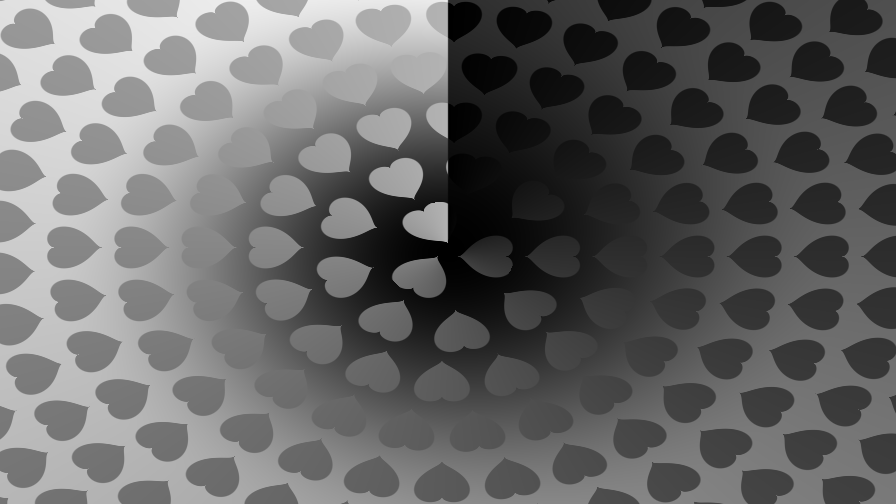
Reproduce this pattern procedurally as a WebGL 2 fragment shader.

```glsl
#version 300 es
precision highp float;

uniform vec2 u_resolution;
out vec4 fragColor;

const float TAU = 6.28318531;
const vec2 RINGS_PER_HEIGHT = vec2(7.5, 10.0);

// Clockwise turn from the top, 0 to 1, with a softened seam
float clockwiseTurn(vec2 p, float theta, float pixel) {
    float turn = fract(0.25 - theta / TAU);
    float seam = 0.5 - p.x / pixel;
    bool onSeam = p.y > 0.0 && abs(p.x) < 0.5 * pixel;
    return onSeam ? seam : turn;
}

// Approximate distance to a heart: x is lateral, y runs from tip to lobes
float heartDistance(vec2 p, vec2 size) {
    vec2 q = p / size;
    q.y -= 0.6 * sqrt(abs(q.x));
    return (length(q) - 1.0) * min(size.x, size.y);
}

// Hearts evenly spread on concentric rings, tips toward the center
float ringHearts(vec2 p, float theta, float lateralShift, vec2 size) {
    float ringIndex = floor(length(p));
    float ringRadius = ringIndex + 0.5;
    float count = floor(TAU * ringIndex + 3.5);
    float stepAngle = TAU / count;
    float angle = round((theta + lateralShift / ringRadius) / stepAngle) * stepAngle;
    vec2 outward = vec2(cos(angle), sin(angle));
    vec2 sideways = vec2(-outward.y, outward.x);
    vec2 local = vec2(dot(p, sideways) + lateralShift, dot(p, outward) - ringRadius);
    return heartDistance(local, size);
}

void main() {
    vec2 p = (gl_FragCoord.xy - 0.5 * u_resolution) / u_resolution.y * RINGS_PER_HEIGHT;
    float pixel = RINGS_PER_HEIGHT.y / u_resolution.y;
    float theta = atan(p.y, p.x);
    float turn = clockwiseTurn(p, theta, pixel);

    // Conic sweep darkened toward the center
    float backdrop = mix(0.19, 1.0, turn) * smoothstep(0.0, 6.0, length(p));
    float heartTone = 0.7 * turn;

    float d = ringHearts(p, theta, 0.09, vec2(0.415, 0.358));
    float heartMask = 1.0 - smoothstep(-0.6 * pixel, 0.6 * pixel, d);
    fragColor = vec4(vec3(mix(backdrop, heartTone, heartMask)), 1.0);
}
```
